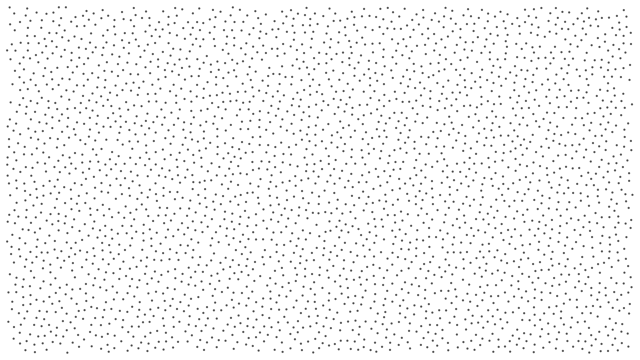
Write a Shadertoy shader that draws this texture.

```glsl
const int STRIDE = 6;             // side of the local block of grid cells
const float CELL = 0.024;         // mean dot spacing, in canvas heights
const float DOT_RADIUS = 0.00243;
const float MARGIN = 0.0195;
const vec3 PAPER = vec3(1.0);
const vec3 INK = vec3(0.05);

vec2 hash22(vec2 p) {
    vec3 q = fract(p.xyx * vec3(0.1031, 0.1030, 0.0973));
    q += dot(q, q.yzx + 33.33);
    return fract((q.xx + q.yz) * q.zy);
}

mat2 rotation(float angle) {
    float c = cos(angle), s = sin(angle);
    return mat2(c, s, -s, c);
}

// Push along an offset that is shorter than the wanted spacing
vec2 repulsion(vec2 offset, float spacing) {
    float d = max(length(offset), 1e-4);
    return offset * max(spacing / d - 1.0, 0.0);
}

// 1 inside the canvas margin, 0 outside
float insideMargin(vec2 p, vec2 size, float margin) {
    vec2 edge = abs(p - 0.5 * size) - 0.5 * size + margin;
    return step(max(edge.x, edge.y), 0.0);
}

// Coverage of a small disc, keeping its total ink when it is near pixel size
float discCoverage(float d, float radius, float pixel) {
    float soft = sqrt(radius * radius + 0.2 * pixel * pixel);
    float strength = radius * radius / (soft * soft);
    return strength * (1.0 - smoothstep(soft - 0.8 * pixel, soft + 0.8 * pixel, d));
}

void mainImage(out vec4 fragColor, in vec2 fragCoord) {
    float pixel = 1.0 / iResolution.y;
    vec2 canvas = iResolution.xy * pixel;
    vec2 uv = fragCoord * pixel;

    // Tilted grid, so that no rows line up with the canvas
    mat2 tilt = rotation(0.47);
    vec2 base = floor(tilt * uv / CELL - 0.5) - 2.0;

    // One random point per cell
    vec2 points[STRIDE * STRIDE];
    for (int k = 0; k < STRIDE * STRIDE; k++) {
        vec2 cell = base + vec2(k % STRIDE, k / STRIDE);
        points[k] = cell + mix(vec2(0.06), vec2(0.94), hash22(cell + 217.0));
    }

    // Relax to even spacing; each pass shrinks the block by one cell per side.
    // A result goes to a slot that later points no longer read.
    for (int size = STRIDE - 2; size >= 2; size -= 2) {
        base += 1.0;
        for (int k = 0; k < size * size; k++) {
            ivec2 slot = ivec2(k % size, k / size);
            int corner = slot.y * STRIDE + slot.x;
            vec2 centre = base + vec2(slot) + 0.5;
            vec2 self = points[corner + STRIDE + 1];
            vec2 push = vec2(0.0);
            for (int n = 0; n < 9; n++) {
                vec2 other = points[corner + (n / 3) * STRIDE + n % 3];
                push += repulsion(self - other, 0.87);
            }
            points[corner] = clamp(self + 0.52 * push, centre - 0.62, centre + 0.62);
        }
    }

    // Draw the dots of the four nearest cells
    float ink = 0.0;
    for (int k = 0; k < 4; k++) {
        vec2 dotCentre = points[(k / 2) * STRIDE + k % 2] * tilt * CELL;
        float coverage = discCoverage(distance(uv, dotCentre), DOT_RADIUS, pixel);
        ink = max(ink, coverage * insideMargin(dotCentre, canvas, MARGIN));
    }
    fragColor = vec4(mix(PAPER, INK, ink), 1.0);
}
```
